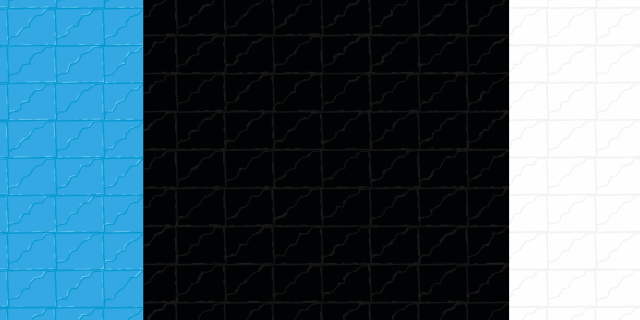
Write a Shadertoy shader that draws this pattern.

```glsl
// Three colour bands of slightly skewed tiles, each crossed by a jagged engraved crack.

const int CRACK_POINTS = 12;

// Crack corners inside one tile, from lower left to upper right (y runs down).
const vec2 CRACK[CRACK_POINTS] = vec2[](
    vec2(0.02, 0.82), vec2(0.05, 0.77), vec2(0.19, 0.75), vec2(0.25, 0.67),
    vec2(0.27, 0.59), vec2(0.33, 0.51), vec2(0.44, 0.48), vec2(0.47, 0.38),
    vec2(0.57, 0.22), vec2(0.72, 0.19), vec2(0.81, 0.05), vec2(1.00, 0.03));

float hash(vec2 p) {
    vec3 q = fract(p.xyx * 0.1031);
    q += dot(q, q.yzx + 33.33);
    return fract((q.x + q.y) * q.z);
}

float valueNoise(vec2 p) {
    vec2 cell = floor(p);
    vec2 f = fract(p);
    f = f * f * (3.0 - 2.0 * f);
    float near = mix(hash(cell), hash(cell + vec2(1, 0)), f.x);
    float far = mix(hash(cell + vec2(0, 1)), hash(cell + vec2(1, 1)), f.x);
    return mix(near, far, f.y);
}

float segmentDistance(vec2 p, vec2 a, vec2 b) {
    vec2 ab = b - a;
    return length(p - a - ab * clamp(dot(p - a, ab) / dot(ab, ab), 0.0, 1.0));
}

float stroke(float dist, float width, float aa) {
    return 1.0 - smoothstep(-aa, aa, dist - 0.5 * width);
}

// Crack corner with a small shift that differs from tile to tile.
vec2 crackCorner(int i, vec2 id) {
    vec2 seed = id * 7.0 + float(i) * 3.7;
    vec2 jitter = vec2(hash(seed), hash(seed + 51.3)) - 0.5;
    float inner = (i == 0 || i > CRACK_POINTS - 3) ? 0.2 : 1.0;
    return CRACK[i] + 0.04 * inner * jitter;
}

float crackDistance(vec2 local, vec2 id, vec2 cell) {
    float dist = 1.0;
    vec2 a = crackCorner(0, id) * cell;
    for (int i = 1; i < CRACK_POINTS; i++) {
        vec2 b = crackCorner(i, id) * cell;
        dist = min(dist, segmentDistance(local * cell, a, b));
        a = b;
    }
    return dist;
}

// Coverage of the joints and cracks in one tile grid.
float grooves(vec2 p, vec2 cell, float aa) {
    vec2 grid = p / cell;
    grid.y += 0.02 * (fract(grid.x) - 0.5);
    grid.x -= 0.035 * (fract(grid.y) - 0.5);
    vec2 id = floor(grid);
    vec2 joint = abs(grid - round(grid)) * cell;

    // Wear thins the strokes unevenly along their length.
    float wear = mix(0.75, 1.15, valueNoise(p * 45.0));
    float upright = stroke(joint.x, 0.0046 * wear, aa);
    float level = stroke(joint.y, 0.0048 * wear, aa);
    float crack = stroke(crackDistance(grid - id, id, cell), 0.0036 * wear, aa);
    return max(max(upright, level), crack);
}

// Base colour, a broken highlight beside the grooves, then the grooves.
vec3 tiles(vec2 p, vec2 cell, vec3 base, vec3 groove, vec3 shine, float aa) {
    float chipped = smoothstep(0.45, 0.8, valueNoise(p * 75.0 + 19.0));
    vec3 col = mix(base, shine, chipped * grooves(p + vec2(0.0026), cell, aa));
    return mix(col, groove, grooves(p, cell, aa));
}

void mainImage(out vec4 fragColor, in vec2 fragCoord) {
    vec2 p = fragCoord / iResolution.y;
    p.y = 1.0 - p.y;
    float across = fragCoord.x / iResolution.x;
    float aa = 0.75 / iResolution.y;
    float edge = 0.5 / iResolution.x;

    vec3 blue = tiles(p - vec2(0.025, 0.026), vec2(0.1497, 0.1169),
        vec3(0.20, 0.66, 0.885), vec3(0.02, 0.60, 0.82), vec3(0.46, 0.80, 0.94), aa);
    vec3 black = tiles(p - vec2(0.552, 0.1105), vec2(0.1515, 0.1193),
        vec3(0.0, 0.008, 0.012), vec3(0.085), vec3(0.12), aa);
    vec3 white = tiles(p - vec2(1.711, 0.0245), vec2(0.1510, 0.1168),
        vec3(0.995), vec3(0.945), vec3(1.0), aa);

    vec3 col = mix(blue, black, smoothstep(-edge, edge, across - 0.224));
    col = mix(col, white, smoothstep(-edge, edge, across - 0.7956));
    fragColor = vec4(col, 1.0);
}
```
